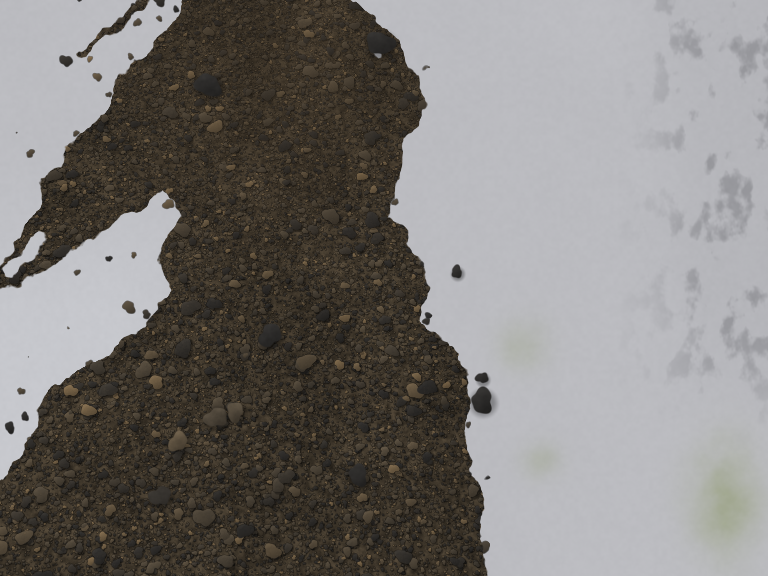
Reproduce this texture procedurally as a Shadertoy shader.

```glsl
// Stony brown moraine ridge winding between two fields of dull snow.

// Ridge outlines: x positions at 17 even heights from bottom to top
const float RIGHT_EDGE[17] = float[17](.847, .833, .84, .825, .802, .815, .80, .735,
    .75, .728, .675, .70, .70, .735, .715, .69, .616);
const float TONGUE_EDGE[17] = float[17](-.2, -.1, -.04, .015, .06, .07, .17, .25,
    .295, .275, .31, .28, .2, .2, .2, .2, .2);

// Large boulders: centre, radius, paleness
const vec4 BOULDERS[11] = vec4[11](
    vec4(.469, .418, .021, .12), vec4(.309, .233, .018, .85), vec4(.375, .275, .020, .55),
    vec4(.408, .285, .017, .75), vec4(.278, .139, .019, .30), vec4(.361, .852, .023, .02),
    vec4(.837, .304, .022, .10), vec4(.837, .344, .011, .05), vec4(.793, .528, .011, .05),
    vec4(.660, .925, .024, .15), vec4(.622, .175, .019, .15));

vec3 hash3(vec2 p) {
    vec3 q = fract(vec3(p.xyx) * vec3(.1031, .1030, .0973));
    q += dot(q, q.yxz + 33.33);
    return fract((q.xxy + q.yzz) * q.zyx);
}

float noise(vec2 p) {
    vec2 cell = floor(p), f = fract(p);
    f = f * f * (3. - 2. * f);
    float low = mix(hash3(cell).x, hash3(cell + vec2(1, 0)).x, f.x);
    float high = mix(hash3(cell + vec2(0, 1)).x, hash3(cell + vec2(1, 1)).x, f.x);
    return mix(low, high, f.y);
}

float fbm(vec2 p) {
    float sum = 0., weight = .5;
    for (int i = 0; i < 4; i++) {
        sum += weight * noise(p);
        p = mat2(1.6, 1.2, -1.2, 1.6) * p + 7.3;
        weight *= .5;
    }
    return sum / .9375;
}

float edgeAt(float edge[17], float y) {
    float t = clamp(y * 16., 0., 15.99);
    int i = int(t);
    return mix(edge[i], edge[i + 1], fract(t));
}

float segment(vec2 p, vec2 a, vec2 b) {
    vec2 ab = b - a;
    return length(p - a - ab * clamp(dot(p - a, ab) / dot(ab, ab), 0., 1.));
}

// Positive on bare ground, negative on snow
float groundField(vec2 p) {
    p += .034 * (vec2(fbm(p * 28.), fbm(p * 28. + 9.)) - .5);
    float right = edgeAt(RIGHT_EDGE, p.y) - p.x;
    float rise = p.y - .53;
    float left = p.x - .45 * rise - .55 * rise * rise;
    left += .035 * (fbm(p * 17. + 4.) - .5);
    float tongueTop = .495 + .42 * p.x + .75 * p.x * p.x;
    float tongue = min(edgeAt(TONGUE_EDGE, p.y) - p.x, .8 * (tongueTop - p.y));
    float ground = min(right, min(left, -tongue));
    ground = max(ground, .007 - segment(p, vec2(.14, .905), vec2(.26, 1.)));
    ground = min(ground, segment(p, vec2(.02, .53), vec2(.073, .585)) - .011);
    return min(ground, segment(p, vec2(.645, .915), vec2(.657, .902)) - .005);
}

// Slate, brown or tan by paleness
vec3 stoneTint(float paleness) {
    vec3 tint = mix(vec3(.17, .165, .16), vec3(.31, .275, .225), smoothstep(.1, .7, paleness));
    return mix(tint, vec3(.47, .39, .28), smoothstep(.78, 1., paleness));
}

// Lit irregular stone: colour and coverage
vec4 stone(vec2 q, float radius, vec3 seed, float paleness, float soft) {
    float angle = atan(q.y, q.x);
    vec3 wave = sin(vec3(2, 3, 5) * angle + 6.283 * seed);
    float outline = radius * (1. + dot(wave, vec3(.17, .10, .06)));
    float light = 1. + .2 * dot(q, vec2(-.4, .9)) / max(radius, .0001);
    return vec4(stoneTint(paleness) * light, 1. - smoothstep(-soft, soft, length(q) - outline));
}

// One scattered layer; radii are in cell units
vec4 stoneLayer(vec2 p, float scale, float density, float size, float pixel) {
    vec2 g = p * scale, base = floor(g);
    vec4 result = vec4(0);
    for (int j = -1; j <= 1; j++)
    for (int i = -1; i <= 1; i++) {
        vec2 cell = base + vec2(i, j);
        vec3 seed = hash3(cell + scale), look = hash3(cell + scale + 57.);
        float radius = size * mix(.2, .48, look.x * look.x);
        vec4 s = stone(g - cell - seed.xy, radius, seed, look.y, pixel * scale);
        s.a *= step(look.z, density) * step(.01, size);
        result = mix(result, vec4(s.rgb, 1.), s.a);
    }
    return result;
}

vec3 groundColor(vec2 p, float pixel) {
    vec2 g = (p - vec2(.5, 0)) * (1. + .35 * p.y) + 3.;
    vec3 color = vec3(.25, .217, .17) * (.55 + .9 * fbm(g * 110.));
    for (int layer = 0; layer < 4; layer++) {
        float scale = 150. / pow(1.8, float(layer));
        vec4 s = stoneLayer(g, scale, .75 - .19 * float(layer), 1., pixel);
        vec4 shade = stoneLayer(g + vec2(-.1, .12) / scale, scale, .75 - .19 * float(layer), 1., pixel);
        color = mix(color * (1. - .3 * shade.a), s.rgb, s.a * .85);
    }
    float warmth = exp(-12. * dot(p - vec2(.5, .9), p - vec2(.5, .9)));
    color = mix(color, vec3(.27, .22, .16), .3 * warmth);
    return color * (.85 + .3 * fbm(p * 9.));
}

vec3 snowColor(vec2 p) {
    vec3 color = mix(vec3(.735, .737, .755), vec3(.775, .78, .80), smoothstep(.45, .2, p.x) * smoothstep(.8, .4, p.y));
    color += .02 * (fbm(p * 5.) - .5) + .02 * (fbm(p * 130.) - .5);
    float crust = smoothstep(1.05, 1.22, p.x + .12 * (fbm(p * 6.) - .5)) * smoothstep(.2, .45, p.y);
    color -= crust * (.025 + .12 * smoothstep(.52, .75, fbm(p * vec2(34, 25))));
    float stain = exp(-dot((p - vec2(1.26, .13)) * vec2(17, 11), (p - vec2(1.26, .13)) * vec2(17, 11)));
    stain += .45 * exp(-500. * dot(p - vec2(.91, .40), p - vec2(.91, .40)));
    stain += .4 * exp(-900. * dot(p - vec2(.94, .20), p - vec2(.94, .20)));
    return color - stain * vec3(.09, .07, .17) * (.4 + fbm(p * 24.));
}

void mainImage(out vec4 fragColor, in vec2 fragCoord) {
    vec2 p = fragCoord / iResolution.y;
    float pixel = 1. / iResolution.y;
    float field = groundField(p);
    // Snow with a few loose stones near the ridge
    vec3 color = snowColor(p);
    float reach = p.x < .5 ? .13 : .035;
    vec4 loose = stoneLayer(p, 38., .12, .9 * smoothstep(-reach, -.3 * reach, field), pixel);
    color = mix(color, loose.rgb, loose.a);
    color = mix(color, groundColor(p, pixel), smoothstep(-pixel, pixel, field));
    // Boulders with a soft contact shadow
    for (int i = 0; i < 11; i++) {
        vec4 b = BOULDERS[i];
        vec2 q = p - b.xy;
        color *= 1. - .3 * smoothstep(1.4 * b.z, .7 * b.z, length(q + vec2(-.002, .004)));
        vec4 s = stone(q, .9 * b.z, hash3(b.xy * 91.), b.w, pixel);
        color = mix(color, s.rgb * (.85 + .3 * fbm(p * 90.)), s.a);
    }
    fragColor = vec4(color, 1);
}
```
